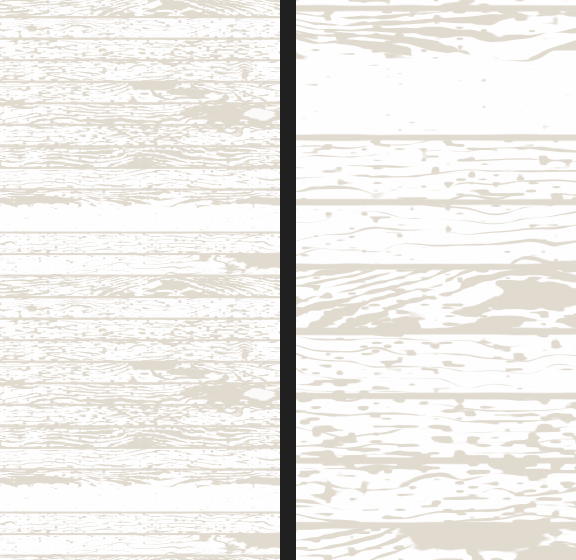
Left, the full canvas; right, a detail of the centre.
This texture is drawn by a Shadertoy shader. Its source:

```glsl
// Whitewashed horizontal boards with beige grain: 13 boards per tile, two tiles down.
// Grain is a contour field bent around knots, broken up by noise, plus short dashes;
// solid stains, pale eyes and thin board gaps are layered on top.

const int BOARDS = 13;
const int KNOTS = 12;
const float GAP_SHIFT = 0.0157;   // offset of the first gap from the tile top
const int SEAMLESS_EDGE = 10;     // two boards joined without a gap
const int FADED_BOARD = 9;        // grain worn away along its lower half
const vec3 PAINT = vec3(0.995);
const vec3 GRAIN = vec3(0.882, 0.855, 0.812);

// Amount of short dashes and of long contour lines on each board
const float DASHES[BOARDS] = float[](0.45, 0.42, 0.56, 0.52, 0.55, 0.42, 0.64,
                                     0.48, 0.32, 0.50, 0.08, 0.42, 0.20);
const float RINGS[BOARDS] = float[](0.85, 0.20, 0.25, 0.42, 0.40, 0.62, 0.35,
                                    0.85, 0.36, 0.75, 0.00, 0.30, 0.10);

// Knot centre (x, height on board) and half extents
const vec4 KNOT_SHAPE[KNOTS] = vec4[](
    vec4(0.62, 0.5, 0.13, 0.6), vec4(0.11, 0.55, 0.025, 0.2),
    vec4(0.28, 0.35, 0.03, 0.15), vec4(0.875, 0.6, 0.012, 0.3),
    vec4(0.56, 0.0, 0.09, 0.42), vec4(0.68, 0.45, 0.1, 0.22),
    vec4(0.86, 0.5, 0.17, 0.45), vec4(0.93, 0.5, 0.05, 0.25),
    vec4(0.5, 0.95, 0.06, 0.4), vec4(0.13, 0.5, 0.15, 0.16),
    vec4(0.92, 0.55, 0.13, 0.18), vec4(1.0, -0.1, 0.24, 0.9));

// Board index, bending of the grain, stain size (negative: pale eye)
const vec3 KNOT_STYLE[KNOTS] = vec3[](
    vec3(0, 8, 0), vec3(1, 2, 0.7), vec3(1, 2, 0.6), vec3(3, 2, 0.8),
    vec3(4, 3, 1), vec3(4, 3, 0.8), vec3(5, 3, 1), vec3(5, 2, -1),
    vec3(7, 3, 1), vec3(9, 2, 1), vec3(9, 2, 1), vec3(12, 4, 1));

float hash(vec2 p) {
    vec3 q = fract(vec3(p.xyx) * 0.1031);
    q += dot(q, q.yzx + 33.33);
    return fract((q.x + q.y) * q.z);
}

float noise(vec2 p) {
    vec2 i = floor(p), f = fract(p);
    f = f * f * (3.0 - 2.0 * f);
    return mix(mix(hash(i), hash(i + vec2(1, 0)), f.x),
               mix(hash(i + vec2(0, 1)), hash(i + vec2(1, 1)), f.x), f.y);
}

// Long growth lines as bands of a contour field
float growthLines(float field, float width) {
    float ring = abs(fract(field) - 0.5) * 2.0;
    return smoothstep(0.0, 0.12, width - ring);
}

// Short horizontal flecks, denser along the board edges
float flecks(vec2 b, vec2 seed, float amount, float edge) {
    float patchy = 0.5 + noise(b * vec2(5.0, 2.0) + seed);
    float limit = 0.95 - amount * (0.5 * patchy + 0.25 * smoothstep(0.2, 0.0, edge));
    return smoothstep(0.0, 0.1, noise(b * vec2(70.0, 17.0) + seed) - limit);
}

// Dark gap between two boards, with a slightly uneven width
float gapLine(float x, float edge, int id) {
    if (id == SEAMLESS_EDGE) return 0.0;
    float halfWidth = 0.03 + 0.018 * hash(vec2(id, 7)) + 0.014 * noise(vec2(x * 30.0, id));
    return smoothstep(0.012, -0.012, edge - halfWidth);
}

float grainAmount(vec2 p) {
    float s = fract(GAP_SHIFT - p.y) * float(BOARDS);
    int board = min(int(s), BOARDS - 1);
    vec2 b = vec2(p.x, fract(s));
    vec2 seed = vec2(17.0, 31.0) * float(board + 1);
    float edge = abs(fract(s + 0.5) - 0.5);

    // Knots bend the grain and leave stains or pale eyes
    float bend = 0.0, near = 0.0, stain = 0.0, eye = 0.0;
    float rough = 0.9 * (noise(b * vec2(22.0, 4.0) + seed) - 0.5)
                + 0.4 * (noise(b * vec2(60.0, 14.0) + seed) - 0.5);
    for (int i = 0; i < KNOTS; i++) {
        vec3 style = KNOT_STYLE[i];
        if (int(style.x) != board) continue;
        float q = length((b - KNOT_SHAPE[i].xy) / KNOT_SHAPE[i].zw);
        float reach = exp(-0.25 * q * q);
        bend += style.y * reach;
        near = max(near, reach);
        float cover = smoothstep(0.08, -0.08, q + rough - abs(style.z));
        if (style.z < 0.0) eye = max(eye, cover);
        else stain = max(stain, cover);
    }

    float fade = board == FADED_BOARD ? smoothstep(1.0, 0.5, b.y) : 1.0;
    float field = b.y * 5.0 + 3.0 * noise(b * vec2(5.0, 1.5) + seed)
                + 0.6 * noise(b * vec2(28.0, 4.0) + seed) + bend;
    float breaks = 1.2 * noise(b * vec2(16.0, 5.0) + seed) - 0.15
                 + 0.5 * (noise(b * vec2(80.0, 16.0) + seed) - 0.5);
    float lines = growthLines(field, fade * (RINGS[board] + 0.4 * near) * breaks);
    float dashes = flecks(b, seed, DASHES[board] * fade, edge);

    float ink = max(max(lines, dashes), stain) * (1.0 - 0.9 * eye);
    return max(ink, gapLine(p.x, edge, int(mod(floor(s + 0.5), float(BOARDS)))));
}

void mainImage(out vec4 fragColor, in vec2 fragCoord) {
    // Average a 3x3 grid inside each pixel for smooth fine grain
    float ink = 0.0;
    for (int i = 0; i < 9; i++) {
        vec2 offset = (vec2(i % 3, i / 3) - 1.0) / 3.0;
        ink += grainAmount((fragCoord + offset) / iResolution.x) / 9.0;
    }
    fragColor = vec4(mix(PAINT, GRAIN, ink), 1.0);
}
```
